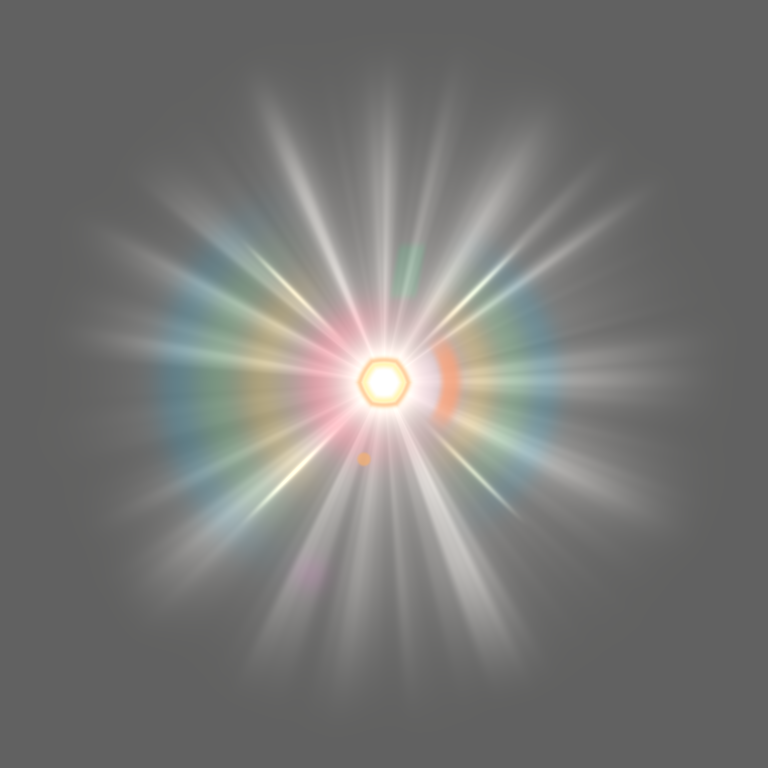
Reproduce this background procedurally as a Shadertoy shader.

```glsl
float hash(float n) {
    n = fract(n * 0.1031);
    n *= n + 33.33;
    return fract(n * (n + n));
}

// Noise around the circle, wrapping after "count" cells
float angularNoise(float turn, float count, float seed) {
    float x = turn * count;
    float cell = floor(x);
    float a = hash(mod(cell, count) + seed);
    float b = hash(mod(cell + 1.0, count) + seed);
    return mix(a, b, smoothstep(0.0, 1.0, fract(x)));
}

float bump(float x, float center, float width) {
    float d = (x - center) / width;
    return exp(-d * d);
}

// Broad beams: direction in degrees, angular width, strength
const vec3 beams[16] = vec3[16](
    vec3(2.0, 6.0, 0.55), vec3(36.0, 2.6, 0.75), vec3(46.0, 2.0, 0.5),
    vec3(59.0, 6.0, 0.9), vec3(77.0, 2.2, 0.5), vec3(90.0, 4.0, 0.75),
    vec3(113.0, 3.5, 0.8), vec3(138.0, 4.0, 0.8), vec3(153.0, 4.0, 0.55),
    vec3(169.0, 5.0, 0.6), vec3(206.0, 3.0, 0.6), vec3(222.0, 7.0, 0.95),
    vec3(247.0, 4.0, 0.9), vec3(262.0, 4.5, 0.7), vec3(293.0, 6.0, 1.15),
    vec3(335.0, 8.0, 0.65));

float rayStrength(float turn) {
    float sum = 0.0;
    for (int i = 0; i < 16; i++) {
        float d = mod(turn * 360.0 - beams[i].x + 540.0, 360.0) - 180.0;
        sum += beams[i].z * bump(d, 0.0, beams[i].y);
    }
    float fine = 0.6 * angularNoise(turn, 90.0, 7.0) + 0.4 * angularNoise(turn, 190.0, 31.0);
    sum += 0.45 * bump(mod(turn * 360.0, 360.0), 275.0, 2.5);
    return sum * (0.65 + 0.6 * fine) + 0.22 * fine;
}

void mainImage(out vec4 fragColor, in vec2 fragCoord) {
    vec2 p = (fragCoord - 0.5 * iResolution.xy) / min(iResolution.x, iResolution.y);
    p.y -= 0.002;
    float r = length(p);
    float turn = fract(atan(p.y, p.x) / 6.2831853 + 1.0);
    float side = p.x / max(r, 0.001);
    vec3 color = vec3(0.382, 0.382, 0.38);

    // Haze and radial beams
    float reach = 0.45 + 0.025 * angularNoise(turn, 40.0, 53.0);
    float fade = 1.0 - smoothstep(0.24, reach, r);
    float rays = rayStrength(turn);
    color += vec3(0.67, 0.64, 0.62) * exp(-r / 0.12) * fade;
    color += vec3(0.25, 0.245, 0.24) * rays * fade * smoothstep(0.0, 0.16, r);

    // Four thin diagonal streaks
    vec2 q = abs(p);
    float along = (q.x + q.y) * 0.7071;
    float across = (q.x - q.y) * 0.7071;
    float streak = bump(across, 0.0, 0.0035) * smoothstep(0.06, 0.17, along)
                 * (1.0 - smoothstep(0.18, 0.27, along));
    color += vec3(0.27, 0.26, 0.22) * streak;

    // Rainbow halo, wider on the left
    float halo = r * mix(0.78, 1.0, smoothstep(-0.3, 0.3, side));
    float sideways = smoothstep(0.35, 1.0, abs(side));
    vec3 rainbow = vec3(0.10, 0.06, -0.07) * bump(halo, 0.125, 0.025)
                 + vec3(-0.03, 0.07, 0.0) * bump(halo, 0.170, 0.025)
                 + vec3(-0.08, 0.03, 0.07) * bump(halo, 0.210, 0.025);
    color += rainbow * sideways;

    // Pink ring and orange crescent
    float left = smoothstep(0.4, -0.9, side);
    float right = smoothstep(0.68, 0.98, side);
    color += vec3(0.10, -0.05, -0.02) * bump(r, 0.085, 0.032) * (0.4 + left);
    color = mix(color, vec3(0.93, 0.85, 0.90), 0.5 * right * bump(r, 0.06, 0.02));
    float crescent = smoothstep(0.069, 0.082, r) * (1.0 - smoothstep(0.09, 0.108, r));
    color = mix(color, vec3(0.98, 0.63, 0.46), 0.75 * right * crescent);

    // Small lens ghosts
    float orangeSpot = 1.0 - smoothstep(0.006, 0.011, length(p - vec2(-0.026, -0.100)));
    color = mix(color, vec3(0.95, 0.69, 0.45), 0.75 * orangeSpot);
    vec2 g = p - vec2(0.031, 0.145);
    g.x -= 0.18 * g.y;
    float greenPatch = (1.0 - smoothstep(0.012, 0.022, abs(g.x)))
                     * (1.0 - smoothstep(0.026, 0.042, abs(g.y)));
    color += vec3(-0.05, 0.05, 0.0) * greenPatch;
    color += vec3(0.05, -0.02, 0.04) * bump(length(p - vec2(-0.095, -0.25)), 0.0, 0.025);

    // Hot hexagonal core with an orange rim
    float hexagon = max(q.y, q.x * 0.866 + q.y * 0.5);
    float core = mix(hexagon, r, 0.45);
    color += vec3(0.30, 0.25, 0.23) * exp(-r * r / 0.0022);
    color = mix(color, vec3(1.0, 0.76, 0.54), 0.8 * bump(core, 0.029, 0.0045));
    color = mix(color, vec3(1.0, 0.96, 0.70), 1.0 - smoothstep(0.023, 0.029, core));
    color = mix(color, vec3(1.0), 1.0 - smoothstep(0.015, 0.025, core));

    fragColor = vec4(clamp(color, 0.0, 1.0), 1.0);
}
```
